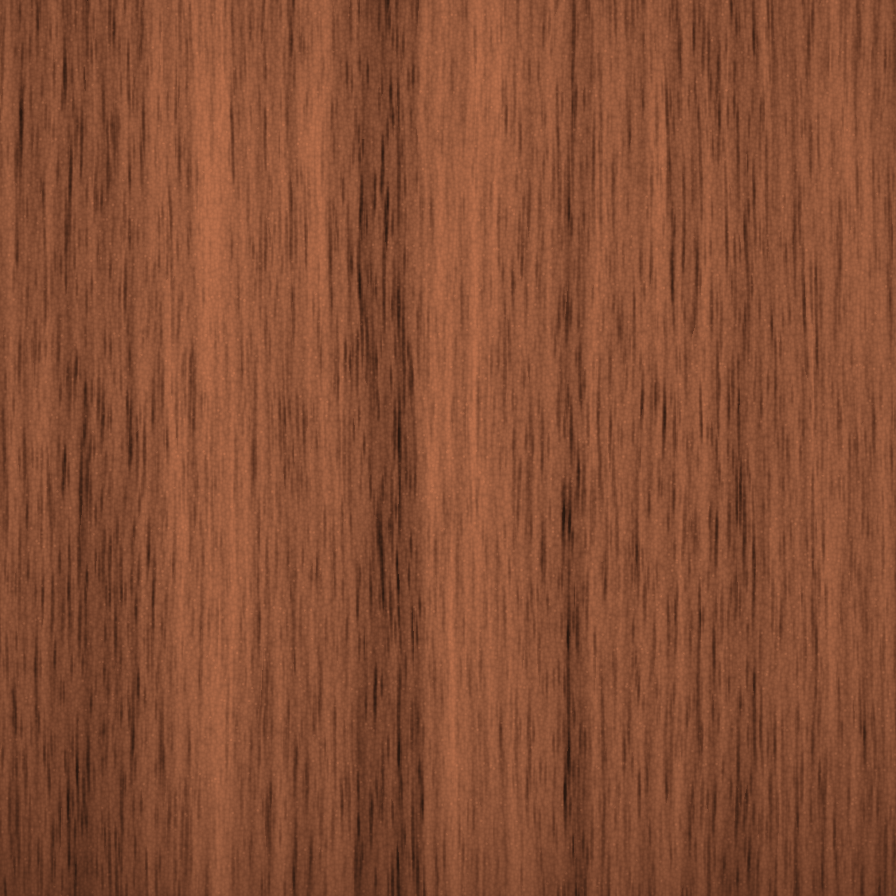
Give the GLSL for this texture, as a Shadertoy shader.

```glsl
// Reddish-brown wood veneer with upright grain, fine dark pores and soft tonal bands.

vec2 hash2(vec2 p) {
    vec2 q = vec2(dot(p, vec2(127.1, 311.7)), dot(p, vec2(269.5, 183.3)));
    return fract(sin(q) * 43758.5);
}

// Cellular noise: x = distance to the nearest point, y = random value of that point
vec2 cellular(vec2 p) {
    vec2 base = floor(p);
    vec2 nearest = vec2(9.0, 0.0);
    for (int j = -1; j <= 1; j++)
    for (int i = -1; i <= 1; i++) {
        vec2 cell = base + vec2(i, j);
        float d = length(cell + hash2(cell) - p);
        if (d < nearest.x) nearest = vec2(d, hash2(cell + 71.3).x);
    }
    return nearest;
}

float bump(float x, float center, float width) {
    float d = (x - center) / width;
    return exp(-d * d);
}

// Broad light and dark bands running up the board
float bands(vec2 p) {
    float x = p.x + 0.005 * sin(p.y * 5.0 + p.x * 9.0);
    float low = 1.0 - p.y;
    float tone = 0.06 * bump(x, 0.235, 0.045) + 0.05 * bump(x, 0.515, 0.05);
    tone += 0.04 * bump(x, 0.94, 0.04);
    tone -= 0.08 * smoothstep(0.37, 0.42, x) * (1.0 - smoothstep(0.462, 0.474, x));
    tone -= (0.03 + 0.07 * low) * bump(x, 0.642, 0.014);
    tone -= (0.025 + 0.045 * low) * bump(x, 0.1, 0.08);
    tone -= 0.035 * bump(x, 0.83, 0.05);
    return tone;
}

// Layered sines: medium stripes that swell and fade along the grain
float stripes(vec2 p) {
    float sum = 0.0, freq = 38.0;
    for (int i = 0; i < 5; i++) {
        float k = float(i);
        float drift = 0.5 * sin(p.y * (2.0 + k) + k * 2.1);
        float swell = 0.6 + 0.4 * sin(p.y * (3.0 + 1.7 * k) + p.x * freq * 0.37);
        sum += swell * sin(p.x * freq + drift + k * 4.3);
        freq *= 1.63;
    }
    return sum;
}

// Slender dark strokes of random strength
float pores(vec2 p, vec2 scale, float radius) {
    vec2 c = cellular(p * scale + scale.yx);
    return (1.0 - smoothstep(0.05, radius, c.x)) * smoothstep(0.1, 0.9, c.y);
}

void mainImage(out vec4 fragColor, in vec2 fragCoord) {
    vec2 uv = fragCoord / iResolution.xy;
    vec2 grain = uv;
    grain.x += 0.003 * sin(uv.y * 4.0 + uv.x * 11.0) + 0.0008 * sin(uv.y * 23.0 + uv.x * 40.0);

    // Bands, stripes and long streaks
    float broad = bands(uv) + 0.012 * stripes(grain);
    float tone = 0.575 + broad;
    tone += 0.15 * (cellular(grain * vec2(75.0, 2.3)).x - 0.47);

    // Pores, denser where the wood is dark
    float density = clamp(0.9 - 6.0 * broad, 0.35, 1.5);
    float dark = pores(grain, vec2(128.0, 8.0), 0.42);
    dark += 0.8 * pores(grain, vec2(175.0, 19.0), 0.45);
    dark += 0.9 * pores(grain, vec2(92.0, 3.5), 0.3);
    tone -= 0.15 * density * dark;

    // Fine fibres, speckle and a few pale flecks
    tone += 0.07 * (0.47 - cellular(grain * vec2(240.0, 70.0)).x);
    vec2 speck = cellular(uv * 230.0);
    tone += 0.08 * (0.47 - speck.x);
    tone += 0.07 * smoothstep(0.93, 1.0, speck.y) * (1.0 - smoothstep(0.1, 0.5, speck.x));

    // Shading toward the edges, strongest at the bottom
    vec2 side = uv * 2.0 - 1.0;
    tone *= 1.03 - 0.09 * pow(abs(side.x), 4.0) - 0.05 * pow(abs(side.y), 4.0);
    tone *= 1.0 - 0.2 * pow(1.0 - uv.y, 5.0);

    tone = clamp(tone, 0.17, 0.72);
    vec3 color = tone * mix(vec3(1.0, 0.55, 0.35), vec3(1.0, 0.6, 0.405), smoothstep(0.3, 0.62, tone));
    fragColor = vec4(color, 1.0);
}
```
